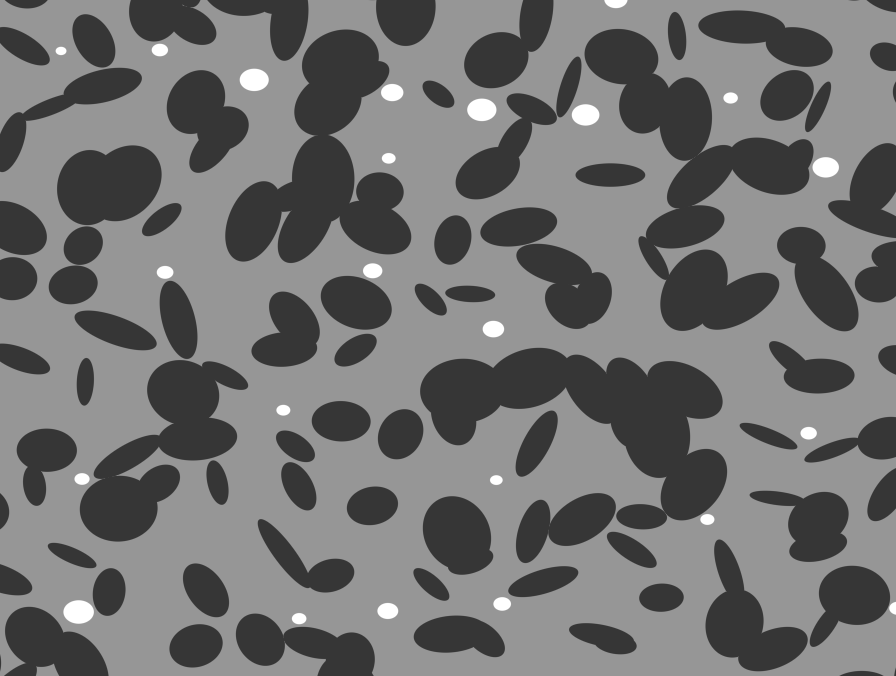
Reproduce this pattern procedurally as a Shadertoy shader.

```glsl
// Dark ellipses of varied size, slimness and tilt, scattered over a flat grey
// ground, with a few small white dots in the gaps. Grains come from a jittered,
// staggered grid; dots take one random spot per coarse cell and avoid grains.
#define GRAIN_CELL 0.1     // grid spacing, in canvas heights
#define GRAIN_JITTER 0.84  // share of a cell the centre may wander
#define GRAIN_MIN 0.027    // half length, shortest
#define GRAIN_MAX 0.066    // half length, longest
#define GRAIN_THICK 0.049  // largest half width
#define DOT_CELL 0.16
#define DOT_MIN 0.008
#define DOT_MAX 0.026

const vec3 GROUND = vec3(0.59);
const vec3 GRAIN = vec3(0.21);
const vec3 DOT = vec3(1.0);

vec4 hash4(vec2 p) {
    vec4 q = fract(p.xyxy * vec4(0.1031, 0.1030, 0.0973, 0.1099));
    q += dot(q, q.wzxy + 33.33);
    return fract((q.xxyz + q.yzzw) * q.zywx);
}

// Approximate signed distance to an ellipse with half axes r
float ellipse(vec2 p, vec2 r) {
    p += 1e-5;
    float k = length(p / r);
    return k * (k - 1.0) / length(p / (r * r));
}

// Signed distance to the nearest grain
float grains(vec2 p) {
    vec2 q = p / GRAIN_CELL;
    float nearest = 1.0;
    for (int j = -1; j <= 1; j++) {
        float row = floor(q.y) + float(j);
        float stagger = 0.5 * mod(row, 2.0);
        for (int i = -1; i <= 1; i++) {
            vec2 cell = vec2(floor(q.x - stagger) + float(i), row);
            vec4 place = hash4(cell + 17.0);
            vec4 shape = hash4(cell + 71.0);

            vec2 centre = cell + 0.5 + vec2(stagger, 0.0)
                        + (place.xy - 0.5) * GRAIN_JITTER;

            // Slim grains are kept long, wide ones are capped
            float ratio = mix(0.24, 0.88, shape.x);
            float len = mix(GRAIN_MIN, GRAIN_MAX, shape.y);
            len = max(len, 0.055 * (1.0 - ratio));
            float wid = min(len * ratio, GRAIN_THICK);

            // Tilt leans towards the horizontal
            float s = 2.0 * shape.z - 1.0;
            float tilt = 1.5708 * s * pow(abs(s), 0.3);
            float c = cos(tilt), n = sin(tilt);
            vec2 local = mat2(c, -n, n, c) * ((q - centre) * GRAIN_CELL);
            nearest = min(nearest, ellipse(local, vec2(len, wid)));
        }
    }
    return nearest;
}

// Signed distance to the dot of this cell, dropped where a grain is too close
float dots(vec2 p) {
    vec2 cell = floor(p / DOT_CELL);
    vec4 h = hash4(cell + 139.0);
    vec2 centre = (cell + 0.5 + (h.xy - 0.5) * 0.66) * DOT_CELL;
    float radius = min(mix(DOT_MIN, DOT_MAX, h.z), 0.9 * grains(centre));
    if (radius < DOT_MIN) return 1.0;
    return ellipse(p - centre, radius * vec2(1.0, 0.77));
}

void mainImage(out vec4 fragColor, in vec2 fragCoord) {
    vec2 p = fragCoord / iResolution.y;
    float soft = 0.7 / iResolution.y;

    vec3 color = mix(GRAIN, GROUND, smoothstep(-soft, soft, grains(p)));
    color = mix(DOT, color, smoothstep(-soft, soft, dots(p)));
    fragColor = vec4(color, 1.0);
}
```
